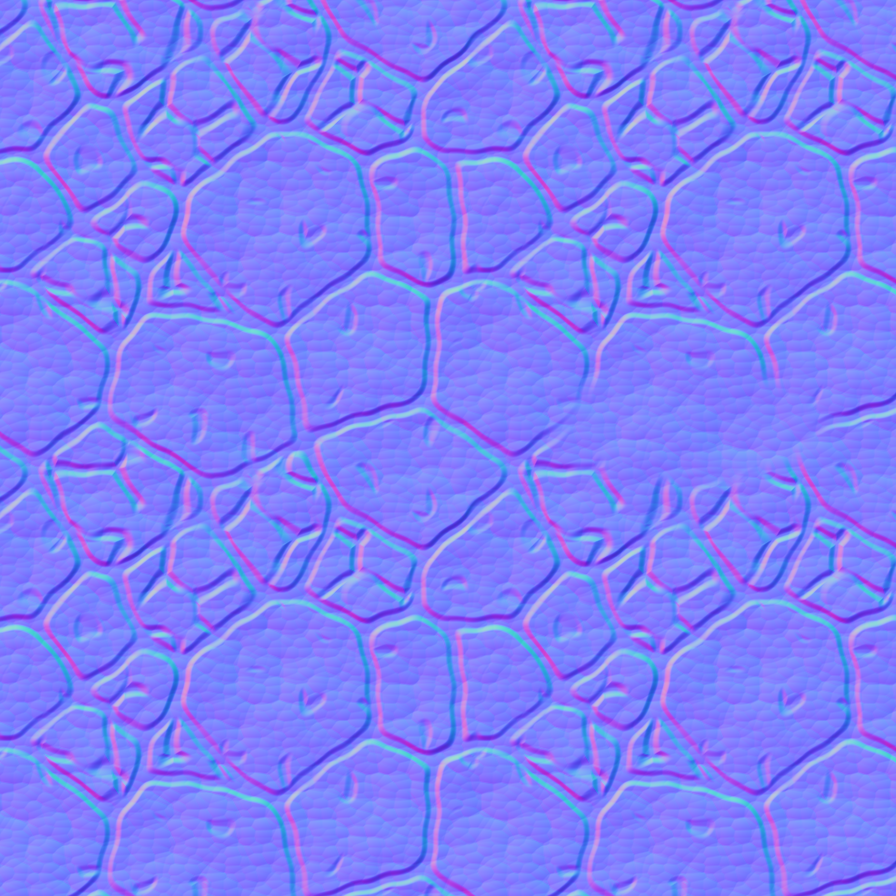
Write a Shadertoy shader that draws this texture map.

```glsl
// Tangent-space normal map of tiled flagstones with rubble, chips and rough grain.

const float TAU = 6.2832;

// Stones of one tile: centre and radius. The last seven are broken into rubble.
const vec3 STONES[16] = vec3[16](
    vec3(.584, .509, .195), vec3(.876, .539, .112), vec3(.759, .252, .158), vec3(.426, .165, .175),
    vec3(.034, .222, .160), vec3(.856, .992, .151), vec3(.024, .780, .117), vec3(.024, .551, .112),
    vec3(.182, .656, .088), vec3(.268, .945, .126), vec3(.401, .738, .122), vec3(.564, .880, .102),
    vec3(.759, .795, .083), vec3(.268, .539, .049), vec3(.170, .402, .080), vec3(.443, .372, .083));

vec2 hash2(vec2 c) {
    return fract(sin(vec2(dot(c, vec2(127.1, 311.7)), dot(c, vec2(269.5, 183.3)))) * 4375.85);
}

// Tileable cellular noise: distances to the nearest and second nearest point
vec2 cellular(vec2 p, vec2 count) {
    p *= count;
    vec2 cell = floor(p), nearest = vec2(9.0);
    for (int y = -1; y <= 1; y++)
    for (int x = -1; x <= 1; x++) {
        vec2 c = cell + vec2(x, y);
        float d = length(c + .1 + .8 * hash2(mod(c, count)) - p);
        nearest = d < nearest.x ? vec2(d, nearest.x) : vec2(nearest.x, min(nearest.y, d));
    }
    return nearest;
}

// Shortest offset to a centre in the repeating tile
vec2 wrapOffset(vec2 d) {
    return d - round(d);
}

// Rounded distance to the border of the enclosing stone, and that stone's index
vec2 stoneBorder(vec2 p) {
    float best = 9.0;
    int id = 0;
    for (int i = 0; i < 16; i++) {
        vec2 d = wrapOffset(p - STONES[i].xy);
        float power = dot(d, d) - STONES[i].z * STONES[i].z;
        if (power < best) { best = power; id = i; }
    }
    vec2 home = wrapOffset(p - STONES[id].xy);
    float sum = 0.0;
    for (int i = 0; i < 16; i++) {
        if (i == id) continue;
        vec2 d = wrapOffset(p - STONES[i].xy);
        float power = dot(d, d) - STONES[i].z * STONES[i].z;
        sum += exp(-120.0 * (power - best) / (2.0 * length(home - d)));
    }
    return vec2(-log(sum + 1e-9) / 120.0, float(id));
}

float height(vec2 p, float relief) {
    // Wobble the outlines
    vec2 q = p + .006 * sin(TAU * (3.0 * p.yx + vec2(.1, .6)))
               + .0022 * sin(TAU * (vec2(11.0, 13.0) * p.yx + 2.0 * p));

    // Raised stones with flat joints between them
    vec2 border = stoneBorder(q);
    float top = smoothstep(.005, .018, border.x);
    float fade = .75 + .25 * sin(TAU * (2.0 * q.x + q.y)) * sin(TAU * (3.0 * q.y - q.x));
    float h = .0105 * fade * mix(1.0, top, relief);

    // Cracks: dense in rubble, sparse chips elsewhere
    vec2 rubble = cellular(q, vec2(8.0));
    float crack = 1.0 - smoothstep(.03, .24, rubble.y - rubble.x);
    float patches = sin(TAU * (5.0 * q.x + 2.0 * q.y)) * sin(TAU * (4.0 * q.y - 3.0 * q.x) + 1.0);
    float broken = border.y > 8.5 ? smoothstep(-.5, .2, patches) : .5 * smoothstep(.45, .8, patches);
    h -= .0085 * crack * broken * top * relief;

    // Rough grain, stretched sideways
    float coarse = cellular(q, vec2(14.0, 20.0)).x;
    float fine = cellular(p, vec2(34.0, 52.0)).x;
    return h - .0045 * coarse * coarse - .0019 * fine * fine;
}

void mainImage(out vec4 fragColor, in vec2 fragCoord) {
    vec2 uv = fragCoord / iResolution.xy;
    vec2 p = (uv - vec2(0.0, 1.0)) * vec2(1.869, 1.915);

    // One worn patch hides the joints in a single repeat
    float relief = smoothstep(.65, 1.1, length((uv - vec2(.77, .525)) / vec2(.18, .075)));

    // Slope by central differences; red leans left, green leans up
    vec2 e = vec2(.0022, 0.0);
    vec2 slope = vec2(height(p + e.xy, relief) - height(p - e.xy, relief),
                      height(p + e.yx, relief) - height(p - e.yx, relief)) / (2.0 * e.x);
    vec3 normal = normalize(vec3(slope.x, -slope.y, 1.0));
    fragColor = vec4(.5 + .5 * normal, 1.0);
}
```
